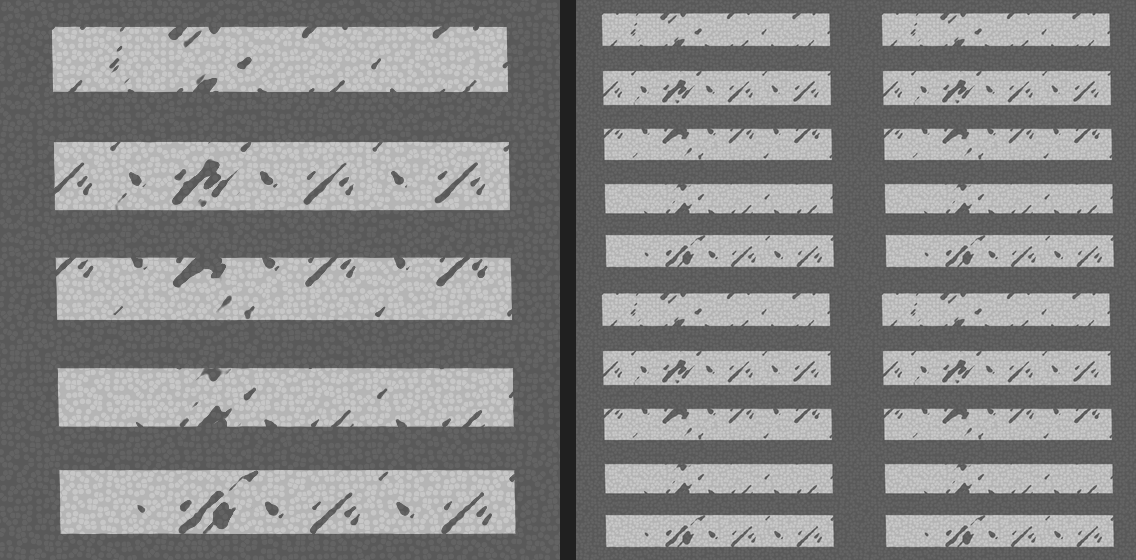
Left: one tile. Right: repeated 2 by 2.
This texture is drawn by a Shadertoy shader. Its source:

```glsl
#define BARS 5
#define BAR_SPAN vec2(0.0917, 0.9042)
#define SHEAR 0.0173
#define GRAIN_CELLS 80.0
#define GRAIN_RADIUS 0.40
#define GRAIN_GAP 0.05
#define GRAIN_JITTER 0.7
#define CHIP_PERIOD vec2(0.2344, 0.1474)
#define CHIP_GROWTH 0.006
#define STREAK_FREQ vec2(24.0, 70.0)

const vec3 ASPHALT_DARK  = vec3(0.35);
const vec3 ASPHALT_LIGHT = vec3(0.39);
const vec3 PAINT_DARK    = vec3(0.71);
const vec3 PAINT_LIGHT   = vec3(0.78);

float hash(vec2 p) {
    return fract(sin(dot(p, vec2(127.1, 311.7))) * 43758.5453);
}

// Value noise whose lattice wraps after the given period
float wrapNoise(vec2 p, vec2 period) {
    vec2 i = floor(p), f = fract(p);
    f = f * f * (3.0 - 2.0 * f);
    vec2 a = mod(i, period), b = mod(i + 1.0, period);
    return mix(mix(hash(a), hash(vec2(b.x, a.y)), f.x),
               mix(hash(vec2(a.x, b.y)), hash(b), f.x), f.y);
}

// Rounded grains: signed depth inside the nearest jittered cell
float grainDepth(vec2 uv) {
    vec2 p = uv * GRAIN_CELLS, cell = floor(p);
    float nearest = 9.0, second = 9.0;
    for (int y = -1; y <= 1; y++)
    for (int x = -1; x <= 1; x++) {
        vec2 c = cell + vec2(x, y);
        vec2 id = mod(c, GRAIN_CELLS);
        vec2 jitter = vec2(hash(id), hash(id + 191.3)) - 0.5;
        float d = length(c + 0.5 + GRAIN_JITTER * jitter - p);
        second = min(second, max(nearest, d));
        nearest = min(nearest, d);
    }
    float depth = min(GRAIN_RADIUS - nearest, 0.5 * (second - nearest) - GRAIN_GAP);
    return depth / GRAIN_CELLS;
}

// Tapered capsule repeated on the chip grid
float chip(vec2 p, vec2 center, vec2 axis, float radius) {
    vec2 q = p - center;
    q -= CHIP_PERIOD * round(q / CHIP_PERIOD);
    float h = clamp(dot(q, axis) / dot(axis, axis), -1.0, 1.0);
    return length(q - axis * h) - radius * (1.0 - 0.4 * h);
}

// One motif of scratches and flakes
float chipMotif(vec2 p) {
    float d = chip(p, vec2(0.577, 0.6745), vec2(0.034, 0.0325), 0.0045);
    d = min(d, chip(p, vec2(0.611, 0.677), vec2(0.006, 0.006), 0.0036));
    d = min(d, chip(p, vec2(0.620, 0.663), vec2(0.005, 0.007), 0.0036));
    d = min(d, chip(p, vec2(0.702, 0.684), vec2(-0.005, 0.006), 0.0065));
    d = min(d, chip(p, vec2(0.721, 0.669), vec2(0.002), 0.0016));
    d = min(d, chip(p, vec2(0.551, 0.6875), vec2(0.005), 0.0026));
    return min(d, chip(p, vec2(0.671, 0.740), vec2(0.006), 0.0030));
}

// Distance to bare asphalt, with heavy and light areas of wear
float wearDistance(vec2 p, vec2 uv) {
    vec2 diagonal = vec2(uv.x + uv.y, uv.x - uv.y);
    float streak = wrapNoise(diagonal * STREAK_FREQ, STREAK_FREQ);
    float ragged = wrapNoise(uv * 130.0, vec2(130.0)) - 0.5;
    float heavy = exp(-pow((p.x - 0.375) / 0.055, 2.0));
    float side = 0.65 * exp(-pow((p.x - 0.21) / 0.03, 2.0)) * smoothstep(0.58, 0.66, p.y);
    float spared = smoothstep(0.3, 0.2, p.x) * smoothstep(0.48, 0.36, p.y);

    float d = chipMotif(p) + 0.003 * ragged;
    d += (0.5 - streak) * mix(0.002, 0.014, heavy);
    d += 0.006 * spared - CHIP_GROWTH * heavy;
    float slivers = (1.0 - 0.25 * max(heavy, side) - streak) * 0.025 + 0.002 * ragged;
    return min(d, slivers + 0.002);
}

// Signed distance to the stack of painted bars
float barDistance(vec2 p) {
    float d = 1.0;
    for (int n = 0; n < BARS; n++) {
        float i = float(n);
        float center = 0.894 - 0.2122 * i + 0.00365 * i * i;
        float halfHeight = 0.0565 + 0.0045 * sin(1.5 * i + 0.35);
        d = min(d, abs(p.y - center) - halfHeight);
    }
    return max(d, max(BAR_SPAN.x - p.x, p.x - BAR_SPAN.y));
}

void mainImage(out vec4 fragColor, in vec2 fragCoord) {
    vec2 uv = fragCoord / iResolution.xy;
    float aa = 0.6 / iResolution.y;
    vec2 p = vec2(uv.x - SHEAR * (1.0 - uv.y), uv.y);

    float grain = smoothstep(-aa, aa, grainDepth(uv));
    float edgeWobble = 0.001 * (wrapNoise(uv * 60.0, vec2(60.0)) - 0.5);
    float bare = max(barDistance(p) + edgeWobble, -wearDistance(p, uv));
    float paint = smoothstep(aa, -aa, bare);

    vec3 asphalt = mix(ASPHALT_DARK, ASPHALT_LIGHT, grain);
    vec3 coating = mix(PAINT_DARK, PAINT_LIGHT, grain);
    fragColor = vec4(mix(asphalt, coating, paint), 1.0);
}
```
